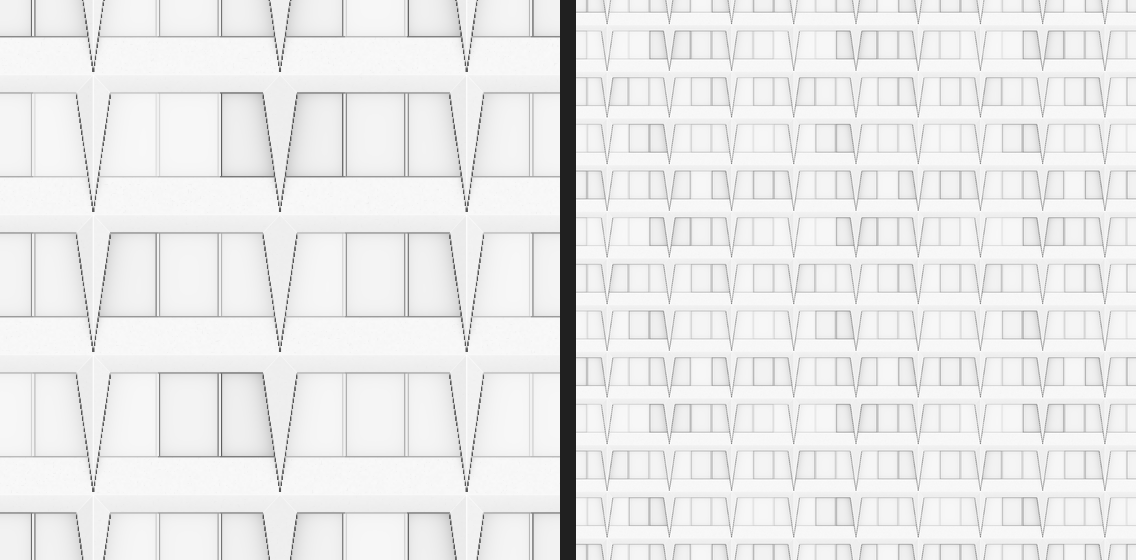
Left: one tile. Right: repeated 3 by 3.
Reproduce this pattern procedurally as a WebGL 2 fragment shader.

```glsl
#version 300 es
precision highp float;
// Pale concrete facade: recessed windows between tapering, saw-edged fins.
// Each bay is built from distances in a 256 x 192 cell; hashed panel depths
// drive the soft shadows and the darkness of the joints.
#define REPEATS vec2(3.0, 4.0)
#define CELL vec2(256.0, 192.0)
#define OFFSET vec2(128.0, 102.5)
#define LINTEL 25.0
#define SILL 140.0
#define FIN_HALF 23.5
#define FIN_TIP 188.0
#define TEETH 20.0
#define MULLIONS vec2(88.5, 173.5)
#define LINE 0.85
#define GRAIN 0.012
#define SEED 11u

uniform vec2 u_resolution;
out vec4 fragColor;

float hash(vec2 p) {
    uvec2 q = uvec2(p) * uvec2(1597u, 3571u);
    uint n = (q.x ^ (q.y + SEED * 7919u)) * 747796405u + 2891336453u;
    n = ((n >> ((n >> 28u) + 4u)) ^ n) * 277803737u;
    n = (n >> 22u) ^ n;
    return float(n & 65535u) / 65535.0;
}

// Value noise that wraps over a whole period
float noise(vec2 uv, float period) {
    vec2 p = uv * period, i = floor(p), f = fract(p);
    f = f * f * (3.0 - 2.0 * f);
    vec2 a = mod(i, period), b = mod(i + 1.0, period);
    return mix(mix(hash(a), hash(vec2(b.x, a.y)), f.x),
               mix(hash(vec2(a.x, b.y)), hash(b), f.x), f.y);
}

float cover(float d, float aa) { return smoothstep(-0.5 * aa, 0.5 * aa, d); }
float line(float d, float halfWidth, float aa) { return cover(halfWidth - abs(d), aa); }

// How deep a panel is set back, from 0 (flush) to 1
float panelDepth(vec2 bay, float panel) {
    float h = hash(vec2(bay.x * 3.0 + panel + 40.0, bay.y + 60.0));
    float window = hash(bay + 20.0);
    return h * mix(0.35, 1.0, window);
}

void main() {
    vec2 uv = gl_FragCoord.xy / u_resolution;
    vec2 units = CELL * REPEATS;
    float aa = max(units.x / u_resolution.x, units.y / u_resolution.y);

    // Bay coordinates: x from fin to fin, y downward from the fin's apex
    vec2 q = (vec2(uv.x, 1.0 - uv.y) * units - OFFSET) / CELL;
    vec2 bay = mod(floor(q), REPEATS);
    vec2 p = fract(q) * CELL;
    float fromFin = min(p.x, CELL.x - p.x);

    // Fin profile: mitred head, then a long taper cut into teeth
    float taper = (p.y - LINTEL) / (FIN_TIP - LINTEL);
    float finHalf = p.y < LINTEL ? FIN_HALF * p.y / LINTEL : FIN_HALF * (1.0 - taper);
    float tooth = taper * TEETH;
    float stair = FIN_HALF * (1.0 - (floor(tooth) + 0.5) / TEETH);
    float besideFin = max(fromFin - finHalf, 0.0);

    // Concrete sill and the bevelled lintel under it
    float grain = (noise(uv, 256.0) - 0.5) * GRAIN
                - 0.025 * smoothstep(0.84, 1.0, noise(uv + 0.37, 320.0));
    float shade = 0.97 + grain;
    shade -= 0.13 * exp(-besideFin / 4.0) * step(SILL, p.y) * smoothstep(FIN_TIP, SILL, p.y);
    float lintel = mix(0.95, 0.925, p.y / LINTEL) + 0.5 * grain;
    shade = mix(shade, lintel, cover(LINTEL - p.y, aa));
    float seam = min(p.y, CELL.y - p.y);
    shade = mix(shade, 0.98, 0.6 * line(seam, LINE, aa));

    // Recessed panels, shaded towards their edges
    float panel = step(MULLIONS.x, p.x) + step(MULLIONS.y, p.x);
    float depth = panelDepth(bay, panel);
    vec2 toMullion = abs(p.x - MULLIONS);
    float nearest = min(toMullion.x, toMullion.y);
    float toEnd = min(abs(p.y - LINTEL), abs(SILL - p.y));
    float glass = 0.975 - 0.035 * depth;
    glass -= (0.05 + 0.13 * depth) * exp(-besideFin / 13.0);
    glass -= 0.11 * depth * exp(-nearest / 7.0);
    glass -= (0.015 + 0.09 * depth) * exp(-toEnd / 7.0);

    // Mullion strips, each edge as dark as the panel beside it
    float strip = line(nearest, 2.6, aa);
    glass = mix(glass, 0.945, strip);
    float jointTone = mix(0.88, 0.36, smoothstep(0.05, 0.85, depth));
    glass = mix(glass, jointTone, line(nearest - 2.4, LINE, aa));
    float opening = cover(p.y - LINTEL, aa) * cover(SILL - p.y, aa);
    shade = mix(shade, glass, opening);

    // Joints along the head and foot of the opening
    float endJoint = max(line(p.y - LINTEL, LINE, aa), line(p.y - SILL, LINE, aa));
    shade = mix(shade, mix(0.8, 0.36, depth), endJoint * cover(fromFin - finHalf, aa));

    // Fin face: the middle column is flat, the others are ridged
    float column = mod(bay.x + step(0.5 * CELL.x, p.x), REPEATS.x);
    float ridged = column == 1.0 ? 0.0 : 1.0;
    float side = p.x < 0.5 * CELL.x ? 1.0 : -1.0;
    float face = 0.935 + ridged * 0.012 * side + 0.5 * grain;
    face = mix(face, 0.985, ridged * line(fromFin, 1.0, aa) * smoothstep(170.0, 140.0, p.y));
    shade = mix(shade, face, cover(finHalf - fromFin, aa) * step(p.y, FIN_TIP));

    // Pale mitre at the head, dark broken teeth along the taper
    float head = cover(LINTEL - p.y, aa);
    shade += 0.022 * head * line(fromFin - finHalf, 1.0, aa);
    float dash = mix(0.2, 1.0, smoothstep(0.05, 0.55, fract(tooth)));
    float body = step(LINTEL, p.y) * step(p.y, FIN_TIP);
    shade = mix(shade, 0.33, body * dash * line(fromFin - stair, 1.0, aa));

    fragColor = vec4(vec3(clamp(shade, 0.0, 1.0)), 1.0);
}
```
